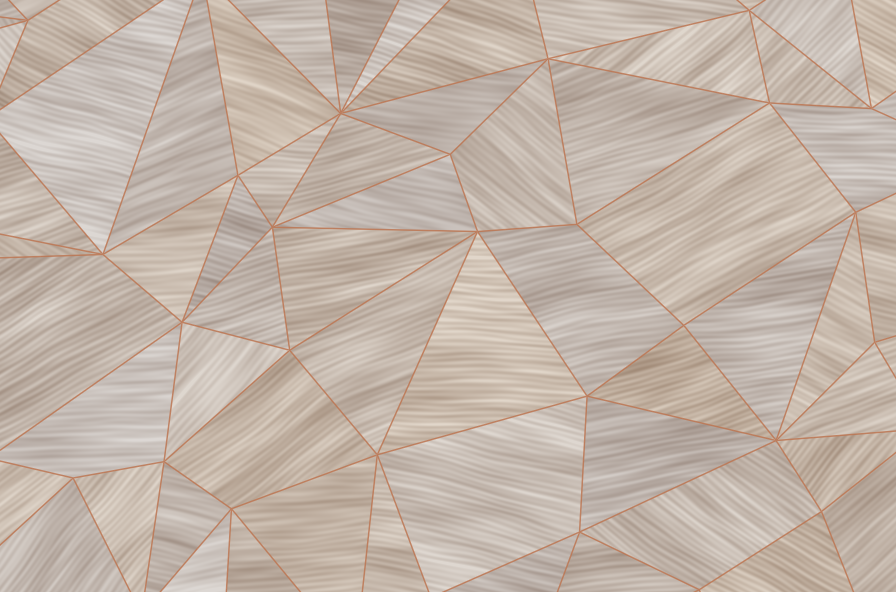
Give the GLSL for this texture, as a WebGL 1 fragment shader.

```glsl
precision highp float;
// Wood veneer marquetry: irregular triangles and quads with thin copper inlay.
// A jittered, rotated lattice gives shared corners; each cell is split along a
// diagonal or left whole, and every facet gets its own grain, tone and warmth.
uniform vec2 u_resolution;

const vec2 CELL = vec2(0.265, 0.205);     // lattice spacing, canvas heights
const float JITTER = 0.38;                // corner displacement, below 0.5
const float TILT = 0.50;                  // lattice rotation, radians
const float WHOLE_SHARE = 0.40;           // convex cells left unsplit
const float INLAY_WIDTH = 0.0025;
const float INLAY_OPACITY = 0.85;
const float GRAIN_SPREAD = 1.15;          // range of grain angles, radians
const float RIB_FREQUENCY = 100.0;        // fine ribs per canvas height
const float TONE_MEAN = 0.63;
const vec3 DARK_WOOD = vec3(0.62, 0.545, 0.49);
const vec3 LIGHT_WOOD = vec3(0.85, 0.815, 0.78);
const vec3 WARMTH = vec3(0.012, -0.002, -0.022);
const vec3 COPPER = vec3(0.74, 0.46, 0.32);

float hash(vec2 p) {
  vec3 q = fract(vec3(p.xyx) * vec3(0.1031, 0.1030, 0.0973));
  q += dot(q, q.yzx + 33.33);
  return fract((q.x + q.y) * q.z);
}

vec2 hash2(vec2 p) {
  return vec2(hash(p + 17.3), hash(p + 71.9));
}

mat2 rotation(float angle) {
  float c = cos(angle), s = sin(angle);
  return mat2(c, -s, s, c);
}

float gradientAt(vec2 corner, vec2 offset) {
  float angle = 6.2832 * hash(corner);
  return dot(vec2(cos(angle), sin(angle)), offset);
}

float gradientNoise(vec2 p) {
  vec2 i = floor(p), f = p - i;
  vec2 u = f * f * f * (f * (f * 6.0 - 15.0) + 10.0);
  vec2 e = vec2(1.0, 0.0);
  float low = mix(gradientAt(i, f), gradientAt(i + e, f - e), u.x);
  float high = mix(gradientAt(i + e.yx, f - e.yx), gradientAt(i + 1.0, f - 1.0), u.x);
  return mix(low, high, u.y);
}

vec2 corner(vec2 id) {
  return CELL * (id + JITTER * (2.0 * hash2(id + 40.0) - 1.0));
}

// Signed distance to the line a-b, positive on its left.
float side(vec2 a, vec2 b, vec2 p) {
  vec2 e = b - a, w = p - a;
  return (e.x * w.y - e.y * w.x) / length(e);
}

// Returns the facet key (xy) and the distance to its nearest edge (z).
vec3 findFacet(vec2 p) {
  vec2 home = floor(p / CELL);
  vec3 best = vec3(0.0, 0.0, -1.0);
  for (int j = -1; j <= 1; j++) {
    for (int i = -1; i <= 1; i++) {
      vec2 id = home + vec2(float(i), float(j));
      vec2 a = corner(id), b = corner(id + vec2(1.0, 0.0));
      vec2 c = corner(id + 1.0), d = corner(id + vec2(0.0, 1.0));
      vec2 choice = hash2(id + 9.0);
      // A diagonal is usable when it separates the other two corners.
      bool acFits = side(a, c, b) * side(a, c, d) < 0.0;
      bool bdFits = side(b, d, a) * side(b, d, c) < 0.0;
      if (!acFits || (bdFits && choice.x < 0.5)) {
        vec2 first = a;
        a = b; b = c; c = d; d = first;
      }
      float diagonal = side(a, c, p);
      float right = min(side(a, b, p), side(b, c, p));
      float left = min(side(c, d, p), side(d, a, p));
      bool whole = acFits && bdFits && choice.y < WHOLE_SHARE;
      float lower = whole ? min(left, right) : min(right, -diagonal);
      float upper = whole ? lower : min(left, diagonal);
      if (lower > best.z) best = vec3(id, lower);
      if (upper > best.z) best = vec3(id + 0.5, upper);
    }
  }
  return best;
}

// Wood tone: broad figure, fibres and fine ribs along a facet's grain.
float woodTone(vec2 p, vec2 key) {
  vec2 pick = hash2(key * 2.0 + 120.0), pick2 = hash2(key * 2.0 + 260.0);
  float angle = (pick.x + pick.y - 1.0) * GRAIN_SPREAD;
  vec2 g = rotation(angle) * p + 5.0 + 20.0 * pick2;
  g.y += 0.016 * gradientNoise(g * vec2(4.0, 6.0));
  float figure = gradientNoise(g * vec2(2.5, 17.0));
  float streak = gradientNoise(g * vec2(5.0, 42.0) + 7.0);
  float fibre = gradientNoise(g * vec2(9.0, 95.0) + 31.0);
  float wobble = 2.5 * gradientNoise(g * vec2(12.0, 30.0));
  float rib = sin(6.2832 * RIB_FREQUENCY * g.y + wobble);
  float ribDepth = 0.05 + 0.09 * pick2.x;
  return TONE_MEAN + 0.30 * (pick2.y - 0.5) + 0.42 * figure
       + 0.24 * streak + 0.38 * fibre + ribDepth * rib;
}

void main() {
  vec2 p = gl_FragCoord.xy / u_resolution.y;
  float pixel = 1.0 / u_resolution.y;
  vec3 facet = findFacet(rotation(TILT) * p + 3.0);

  vec3 color = mix(DARK_WOOD, LIGHT_WOOD, clamp(woodTone(p, facet.xy), 0.0, 1.1));
  color += WARMTH * (2.0 * hash(facet.xy * 2.0 + 410.0) - 1.0);

  // Copper inlay, antialiased over one pixel.
  float inlay = clamp((0.5 * INLAY_WIDTH - facet.z) / pixel + 0.5, 0.0, 1.0);
  gl_FragColor = vec4(mix(color, COPPER, INLAY_OPACITY * inlay), 1.0);
}
```
